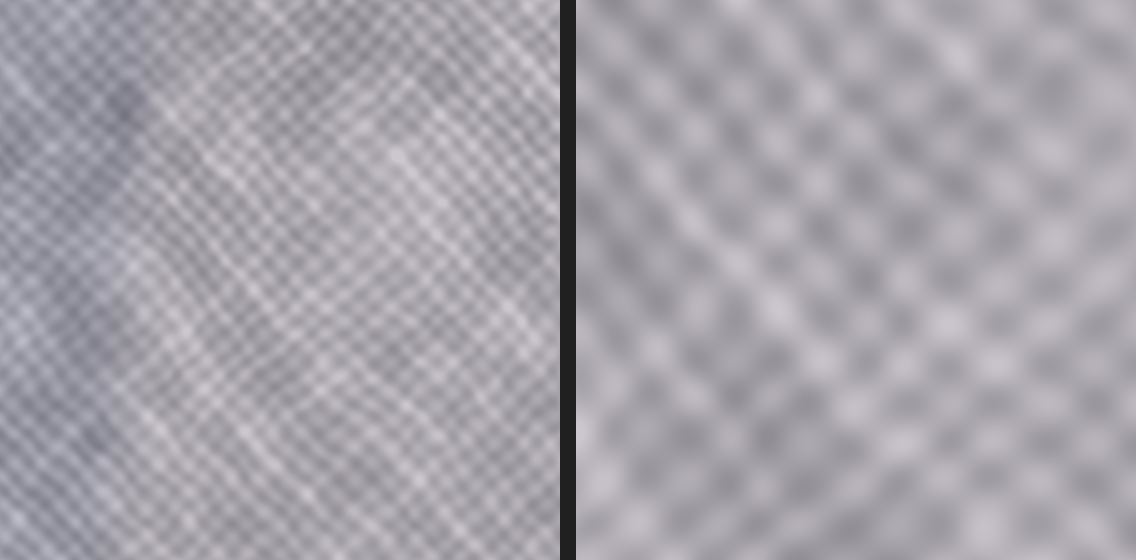
Left, the full canvas; right, a detail of the centre.
A WebGL 1 fragment shader for this texture:

```glsl
precision highp float;

uniform vec2 u_resolution;

const float TAU = 6.2831853;

// Weave layout, in threads per canvas width and radians
const float THREADS = 27.0;
const float FALL_ANGLE = -0.80;
const float RISE_ANGLE = 0.76;
const float BEND = 0.9;
const float JITTER = 0.3;

// Tone strengths
const float BASE_TONE = 0.62;
const float FALL_RELIEF = 0.13;
const float RISE_RELIEF = 0.10;
const float FALL_STREAK = 0.36;
const float RISE_STREAK = 0.20;
const float KNOT_VARIATION = 0.28;
const float MOTTLE = 0.38;
const float FOLD_DEPTH = 0.24;

// Shadowed fold along the left side
const float FOLD_BOTTOM = 0.19;
const float FOLD_TOP = 0.28;
const float FOLD_SOFTNESS = 0.07;

const vec3 DARK_YARN = vec3(0.50, 0.485, 0.515);
const vec3 LIGHT_YARN = vec3(0.77, 0.752, 0.778);
const vec3 FOLD_TINT = vec3(-0.018, -0.003, 0.020);

float hash(vec2 p) {
  vec3 q = fract(p.xyx * 0.1031);
  q += dot(q, q.yzx + 33.33);
  return fract((q.x + q.y) * q.z);
}

float noise(vec2 p) {
  vec2 cell = floor(p);
  vec2 f = fract(p);
  f = f * f * (3.0 - 2.0 * f);
  float low = mix(hash(cell), hash(cell + vec2(1.0, 0.0)), f.x);
  float high = mix(hash(cell + vec2(0.0, 1.0)), hash(cell + 1.0), f.x);
  return mix(low, high, f.y);
}

// Noise centred on zero
float vary(vec2 p) {
  return noise(p) - 0.5;
}

// Distance across a set of parallel threads, counted in threads
float across(vec2 p, float angle) {
  return dot(p, vec2(-sin(angle), cos(angle))) * THREADS;
}

// Soft blotches built from three octaves
float mottle(vec2 p) {
  float sum = 0.0;
  float weight = 0.55;
  for (int i = 0; i < 3; i++) {
    sum += weight * vary(p);
    p = p * 2.1 + 17.3;
    weight *= 0.55;
  }
  return sum;
}

void main() {
  vec2 uv = gl_FragCoord.xy / u_resolution;

  // Slightly crooked thread coordinates; whole numbers are thread centres
  float fall = across(uv, FALL_ANGLE)
    + BEND * vary(uv * 4.0 + 3.0) + JITTER * vary(uv * 24.0 + 51.0);
  float rise = across(uv, RISE_ANGLE)
    + BEND * vary(uv * 4.0 + 29.0) + JITTER * vary(uv * 24.0 + 83.0);
  vec2 weave = vec2(fall, rise);

  // Rounded threads whose relief fades in and out
  float fallRelief = FALL_RELIEF * (0.65 + 0.7 * noise(uv * 6.0 + 11.0));
  float riseRelief = RISE_RELIEF * (0.65 + 0.7 * noise(uv * 6.0 + 37.0));
  float tone = BASE_TONE
    + fallRelief * cos(TAU * fall) + riseRelief * cos(TAU * rise);

  // Long streaks along the threads and uneven crossings
  tone += FALL_STREAK * vary(weave * vec2(1.0, 0.14) + 61.0);
  tone += RISE_STREAK * vary(weave * vec2(0.14, 1.0) + 97.0);
  tone += KNOT_VARIATION * vary(weave + 140.0);

  // Cloudy wear
  tone += MOTTLE * mottle(uv * 4.5 + 7.0);

  // Cool shadow, deepest beside its right edge
  float edge = mix(FOLD_BOTTOM, FOLD_TOP, uv.y) + 0.06 * vary(uv * 5.0 + 71.0);
  float fold = 1.0 - smoothstep(-FOLD_SOFTNESS, FOLD_SOFTNESS, uv.x - edge);
  tone -= FOLD_DEPTH * fold * mix(0.7, 1.0, smoothstep(0.0, 0.16, uv.x));

  vec3 color = mix(DARK_YARN, LIGHT_YARN, clamp(tone, -0.1, 1.1));
  gl_FragColor = vec4(color + FOLD_TINT * fold, 1.0);
}
```
